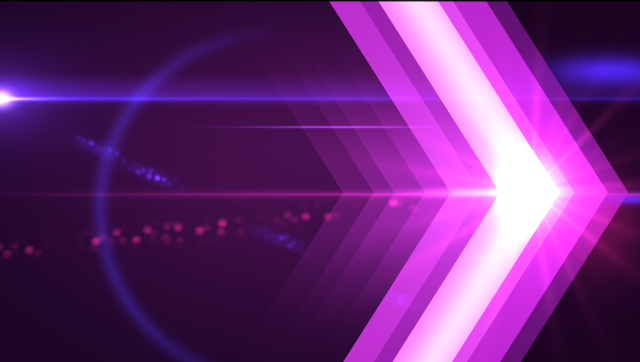
Give the GLSL for this background, as a WebGL 1 fragment shader.

```glsl
precision highp float;
// Glowing magenta chevrons pointing right, with lens flares and sparkling dust on dark purple.
uniform vec2 u_resolution;

const vec2 FLARE = vec2(1.468, 0.475);
const vec2 STAR = vec2(0.0, 0.727);
const vec3 MAGENTA = vec3(0.95, 0.20, 0.98);
const vec3 BLUE = vec3(0.22, 0.16, 0.95);
const vec3 ROSE = vec3(0.75, 0.12, 0.38);

vec2 hash2(vec2 p) {
  vec2 q = vec2(dot(p, vec2(127.1, 311.7)), dot(p, vec2(269.5, 183.3)));
  return fract(sin(q) * 4375.85);
}

// Soft elliptical spot
float glow(vec2 p, vec2 center, vec2 size) {
  vec2 d = (p - center) / size;
  return exp(-dot(d, d));
}

// Cellular specks with random brightness
float specks(vec2 p) {
  vec2 cell = floor(p);
  float sum = 0.0;
  for (int j = -1; j <= 1; j++) {
    for (int i = -1; i <= 1; i++) {
      vec2 id = cell + vec2(float(i), float(j));
      vec2 h = hash2(id);
      float d = length(p - id - h);
      sum += h.x * h.x * smoothstep(0.65, 0.1, d);
    }
  }
  return sum;
}

float edge(float s, float at, float blur) {
  return smoothstep(at - blur, at + blur, s);
}

vec3 backdrop(vec2 p) {
  vec3 c = vec3(0.095, 0.015, 0.135);
  c += vec3(0.18, 0.045, 0.165) * glow(p, vec2(0.80, 0.56), vec2(0.72, 0.48));
  float ring = abs(length(p - vec2(0.757, 0.427)) - 0.48);
  float leftSide = smoothstep(0.85, 0.35, p.x);
  return c + vec3(0.05, 0.06, 0.25) * exp(-pow(ring / 0.022, 2.0)) * leftSide;
}

// s is the horizontal position of the tip, d the height away from it
vec3 chevrons(vec3 c, float s, float d, float blur) {
  float fade = exp(-pow(d / 0.23, 2.0));
  float steps = edge(s, 0.947, blur) + edge(s, 1.032, blur)
              + edge(s, 1.089, blur) + edge(s, 1.174, blur);
  c += vec3(0.125, 0.035, 0.135) * steps * fade;

  float near = exp(-d * 5.0);
  float core = exp(-pow((s - 1.49) / 0.075, 2.0));
  vec3 bright = vec3(0.95, 0.43, 0.96) + vec3(0.05, 0.4, 0.04) * core;
  c = mix(c, vec3(0.72, 0.17, 0.79) + 0.18 * near, edge(s, 1.245, blur));
  c = mix(c, vec3(0.57, 0.11, 0.65) + 0.22 * near, edge(s, 1.330, blur));
  c = mix(c, bright + 0.2 * near, edge(s, 1.381, blur));
  c = mix(c, vec3(0.86, 0.28, 0.91), edge(s, 1.546, blur));
  c = mix(c, vec3(0.70, 0.15, 0.78), edge(s, 1.587, blur));
  c = mix(c, vec3(0.35, 0.06, 0.42), edge(s, 1.679, blur));
  return mix(c, vec3(0.10, 0.01, 0.12), edge(s, 1.736, blur));
}

vec3 dust(vec2 p) {
  // Rose trail rising gently to the right
  float trail = p.y - 0.305 - 0.115 * p.x;
  float clumps = 0.55 + 0.45 * sin(p.x * 17.0 + 2.0 * sin(p.x * 7.0));
  float extent = smoothstep(1.25, 1.0, p.x);
  vec3 c = ROSE * specks(p * 34.0) * exp(-pow(trail / 0.022, 2.0)) * clumps * extent;
  // Blue clusters falling to the right
  float clusters = 0.0;
  for (int i = 0; i < 4; i++) {
    float k = float(i);
    float x = 0.27 + 0.25 * k - 0.1 * sin(1.5708 * k);
    vec2 q = p - vec2(x, 0.59 - 0.5 * (x - 0.27));
    q.y += 0.35 * q.x;
    clusters += glow(q, vec2(0.0), vec2(0.055, 0.018)) * (1.0 - 0.15 * k);
  }
  return c + BLUE * clusters * (0.25 + 0.8 * specks(p * 55.0));
}

vec3 streaks(vec2 p) {
  float h = p.y - STAR.y;
  float reach = 0.35 + 0.65 * exp(-p.x * 1.3);
  vec3 c = BLUE * exp(-abs(h) / 0.007) * reach;
  c += vec3(0.11, 0.05, 0.30) * smoothstep(-0.005, 0.015, h) * smoothstep(0.08, 0.02, h) * reach;
  c += vec3(0.35, 0.15, 0.65) * glow(p, vec2(0.92, 0.649), vec2(0.22, 0.003));
  c += vec3(0.40, 0.08, 0.30) * exp(-abs(p.y - 0.463) / 0.006) * smoothstep(-0.3, 1.2, p.x);
  c += BLUE * 0.85 * glow(p, vec2(1.69, 0.805), vec2(0.17, 0.04));
  return c + BLUE * 0.7 * glow(p, vec2(1.74, 0.45), vec2(0.08, 0.015));
}

vec3 star(vec2 p) {
  float r = length((p - STAR) * vec2(0.7, 1.0));
  vec3 c = vec3(0.36, 0.20, 0.85) * exp(-r / 0.065);
  c += vec3(0.9) * exp(-r * r / 0.0005);
  return c + vec3(0.55, 0.5, 0.6) * glow(p, STAR, vec2(0.11, 0.005));
}

vec3 flare(vec2 p, float inside) {
  vec2 q = p - FLARE;
  float r = length(q);
  float a = atan(q.y, q.x);
  float rays = pow(0.5 + 0.25 * sin(a * 17.0 + 1.0) + 0.25 * sin(a * 26.0), 3.0);
  vec3 c = MAGENTA * exp(-r / 0.17) * mix(0.2, 0.65, inside);
  c += vec3(1.0, 0.9, 1.0) * exp(-r * r / 0.0075);
  c += vec3(0.65, 0.16, 0.40) * rays * exp(-r / 0.15);
  c += vec3(0.6, 0.4, 0.6) * glow(p, vec2(1.38, 0.468), vec2(0.17, 0.012));
  return c + ROSE * 0.35 * glow(p, vec2(1.66, 0.38), vec2(0.12, 0.13));
}

void main() {
  vec2 p = gl_FragCoord.xy / u_resolution.y;
  float d = abs(p.y - 0.468);
  float s = p.x + 0.635 * d;
  float blur = max(0.002, 0.8 / u_resolution.y);
  float inside = edge(s, 1.245, 0.12) * (1.0 - edge(s, 1.736, blur));

  vec3 color = chevrons(backdrop(p), s, d, blur);
  color += (streaks(p) + dust(p)) * (1.0 - 0.6 * inside);
  color += star(p) + flare(p, inside);
  // Dark line along the top
  color *= 1.0 - 0.9 * edge(p.y, 0.996, blur);
  gl_FragColor = vec4(clamp(color, 0.0, 1.0), 1.0);
}
```
